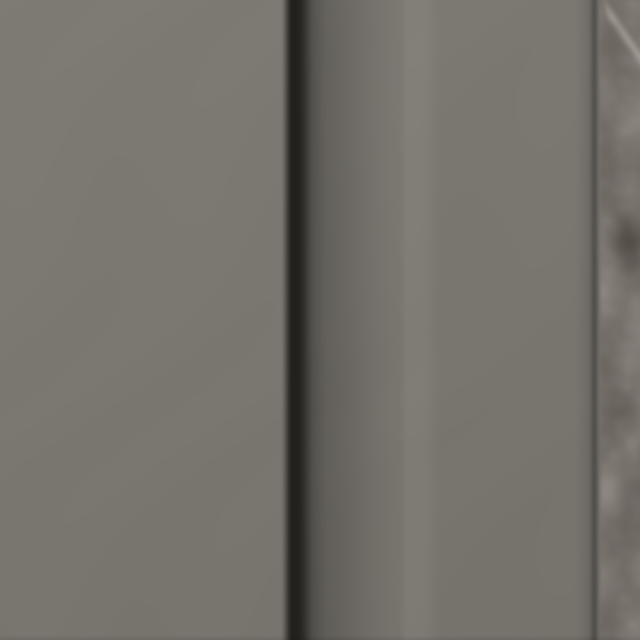
Write a Shadertoy shader that draws this texture.

```glsl
// Grey painted panel with a dark vertical groove, a rounded bead and a mottled stone strip at the right.

vec2 hash2(vec2 p) {
    return fract(sin(vec2(dot(p, vec2(127.1, 311.7)), dot(p, vec2(269.5, 183.3)))) * 43758.5);
}

// Smooth cellular noise: soft blend of the distances to scattered points
float softCells(vec2 p) {
    vec2 cell = floor(p), f = fract(p);
    float sum = 0.0;
    for (int j = -1; j <= 1; j++)
        for (int i = -1; i <= 1; i++) {
            vec2 o = vec2(i, j);
            vec2 d = o + hash2(cell + o) - f;
            sum += exp(-5.0 * dot(d, d));
        }
    return sum;
}

// Soft vertical band centred on c
float band(float x, float c, float w) {
    float d = (x - c) / w;
    return exp(-d * d);
}

void mainImage(out vec4 fragColor, in vec2 fragCoord) {
    vec2 uv = fragCoord / iResolution.xy;
    float x = uv.x, y = uv.y;

    // Painted face, slightly lighter towards the top left
    vec3 paint = vec3(0.478, 0.465, 0.441);
    vec3 color = paint + 0.022 * (y - 0.5) - 0.012 * (x - 0.4);
    color += 0.002 * sin(uv.x * 23.0 - uv.y * 17.0 + 2.0 * sin(uv.y * 9.0));

    // Rounded bead: shade fading away from the groove, then a pale ridge
    float bead = step(0.462, x);
    color *= 1.0 - bead * 0.21 * (1.0 - smoothstep(0.475, 0.635, x));
    color *= 1.0 - bead * 0.24 * (1.0 - smoothstep(0.468, 0.515, x));
    color += 0.026 * smoothstep(0.622, 0.638, x) * (1.0 - smoothstep(0.658, 0.692, x));

    // Groove: steep on the left, softer on the right
    float groove = smoothstep(0.438, 0.457, x) * (1.0 - smoothstep(0.463, 0.491, x));
    color = mix(color, vec3(0.135, 0.130, 0.118), groove);

    // Stone strip with blotches and a pale diagonal scratch in the top corner
    float blotch = softCells(uv * vec2(18.0, 11.0) + 3.0) - 0.75;
    float grain = softCells(uv * 42.0) - 0.6;
    vec3 stone = vec3(0.475, 0.455, 0.432) + 0.065 * blotch + 0.018 * grain;
    stone -= 0.10 * band(x, 0.98, 0.025) * band(y, 0.62, 0.045);
    stone -= 0.05 * band(x, 0.98, 0.025) * band(y, 0.35, 0.03);
    float scratch = dot(uv - vec2(0.945, 0.99), normalize(vec2(1.45, 1.0)));
    stone += 0.13 * band(scratch, 0.0, 0.007) * smoothstep(0.938, 0.955, x);
    color = mix(color, stone, smoothstep(0.932, 0.944, x));

    // Thin seam beside the strip
    color *= 1.0 - 0.09 * smoothstep(0.895, 0.925, x) * (1.0 - smoothstep(0.925, 0.94, x));
    color *= 1.0 - 0.25 * band(x, 0.929, 0.006);

    // Faint shade along the bottom edge
    color *= 1.0 - 0.08 * (1.0 - smoothstep(0.0, 0.008, y));

    fragColor = vec4(color, 1.0);
}
```
